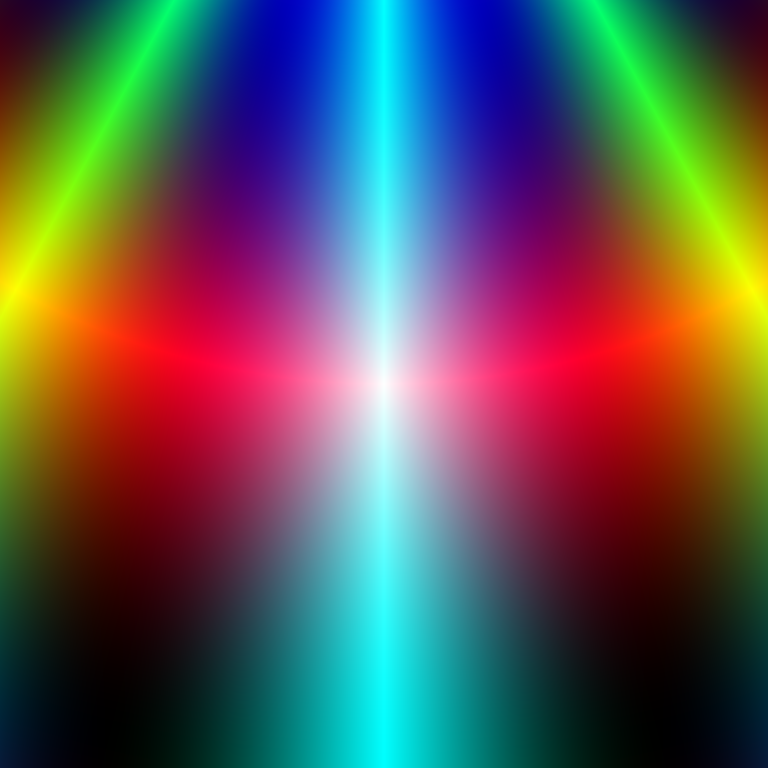
Write a WebGL 1 fragment shader that draws this background.

```glsl
precision highp float;
// Draws crossing neon beams: a green fan, a red arc and a blue central sheen.

uniform vec2 u_resolution;

const float PI = 3.14159265;
const vec2 FAN_CENTER = vec2(0.5, 1.5);
const float ARC_RADIUS = 1.0;

// Bright crest at every multiple of PI, fading to black halfway between.
float crest(float phase) {
  return 1.0 - abs(sin(phase));
}

// Rays spreading downward from a point, spaced by a fixed angle.
float fanBeams(vec2 offset, float spacing) {
  return crest(PI * atan(offset.x, -offset.y) / spacing);
}

// Glowing arc, slightly tighter on its inner side.
float arcGlow(vec2 offset, float radius) {
  float d = length(offset) - radius;
  float tightness = d < 0.0 ? 3.4 : PI;
  return crest(d * tightness);
}

// Vertical sheen that widens toward the top.
float centralSheen(vec2 uv, float axis) {
  float tightness = 4.5 - 2.4 * uv.y * uv.y;
  return crest((uv.x - axis) * tightness);
}

void main() {
  vec2 uv = gl_FragCoord.xy / u_resolution;
  vec2 offset = uv - FAN_CENTER;

  // Each light drives one colour channel.
  float red = arcGlow(offset, ARC_RADIUS);
  float green = fanBeams(offset, 0.5);
  float blue = centralSheen(uv, FAN_CENTER.x);

  gl_FragColor = vec4(red, green, blue, 1.0);
}
```
